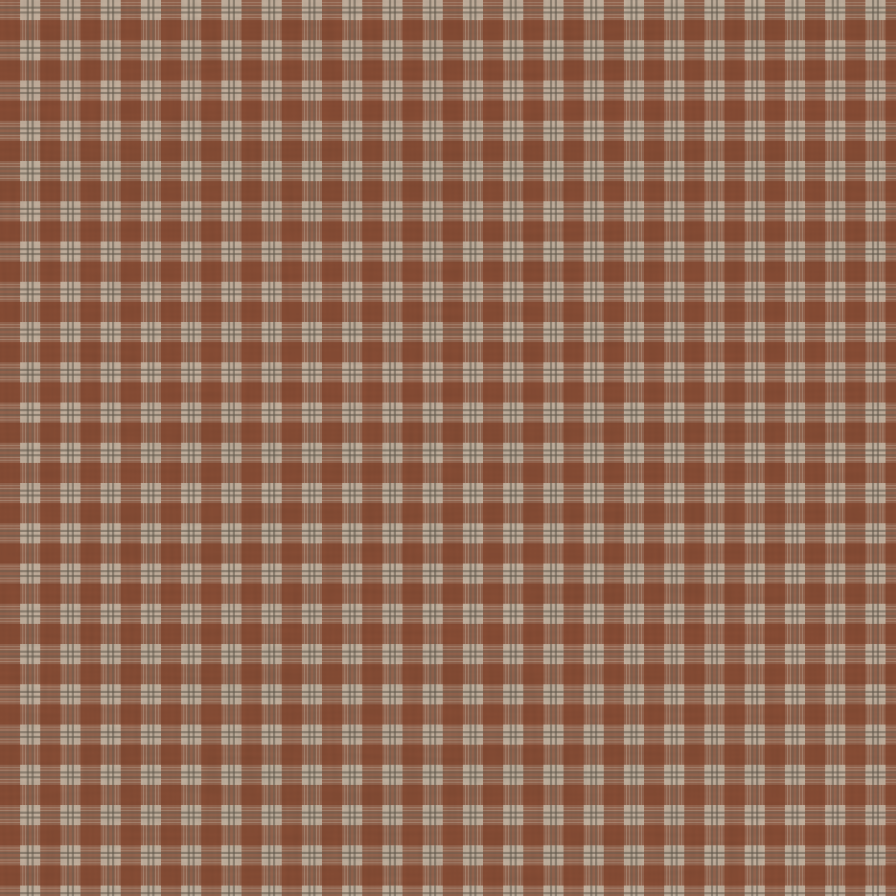
A WebGL 2 fragment shader for this pattern:

```glsl
#version 300 es
precision highp float;

uniform vec2 u_resolution;
out vec4 fragColor;

vec2 hashGradient(vec2 cell) {
    vec3 h = fract(cell.xyx * vec3(0.1031, 0.1030, 0.0973));
    h += dot(h, h.yzx + 33.33);
    float angle = 6.2832 * fract((h.x + h.y) * h.z);
    return vec2(cos(angle), sin(angle));
}

float gradientNoise(vec2 p) {
    vec2 i = floor(p), f = fract(p);
    vec2 u = f * f * f * (f * (f * 6.0 - 15.0) + 10.0);
    float a = dot(hashGradient(i), f);
    float b = dot(hashGradient(i + vec2(1, 0)), f - vec2(1, 0));
    float c = dot(hashGradient(i + vec2(0, 1)), f - vec2(0, 1));
    float d = dot(hashGradient(i + vec2(1, 1)), f - vec2(1, 1));
    return mix(mix(a, b, u.x), mix(c, d, u.x), u.y);
}

// Exact pixel coverage of a stripe centred on d = 0, on both axes
vec2 stripe(vec2 d, float halfWidth, vec2 pixel) {
    vec2 high = min(d + 0.5 * pixel, vec2(halfWidth));
    vec2 low = max(d - 0.5 * pixel, vec2(-halfWidth));
    return clamp((high - low) / pixel, 0.0, 1.0);
}

void main() {
    vec3 rust = vec3(0.51, 0.29, 0.20);
    vec3 cream = vec3(0.735, 0.665, 0.595);
    vec3 umber = vec3(0.38, 0.35, 0.30);

    // Signed distance to the middle of the nearest cream band, in repeats
    vec2 uv = gl_FragCoord.xy / u_resolution;
    vec2 q = vec2(uv.x, 1.0 - uv.y) * 22.26;
    vec2 pixel = 22.26 / u_resolution;
    vec2 d = fract(q - vec2(0.25, 0.75)) - 0.5;

    vec2 band = stripe(d, 0.25, pixel);
    vec2 line = stripe(abs(d) - 0.06, 0.027, pixel);
    vec2 pin = stripe(abs(d) - 0.115, 0.012, pixel)
             + stripe(abs(d) - 0.185, 0.012, pixel);

    // Cream shows fully where bands cross, and partly where one meets rust
    vec2 single = band * (1.0 - band.yx);
    float creamShare = band.x * band.y + dot(single, 0.24 + 0.30 * pin);
    vec3 color = mix(rust, cream, creamShare);

    // Paired dark lines along each band, half hidden in the weave
    color = mix(color, umber, 0.55 * line.x * mix(0.75, 1.0, band.y));
    color = mix(color, umber, 0.55 * line.y * mix(0.75, 1.0, band.x));

    // Slight unevenness of the threads in both directions
    float threads = gradientNoise(q * vec2(9.0, 0.5))
                  + gradientNoise(q.yx * vec2(9.0, 0.5) + 71.0);
    color *= 1.0 + 0.035 * threads;
    color.r *= 1.0 + 0.02 * gradientNoise(vec2(uv.x * 1.5, q.y * 0.6) + 19.0);

    fragColor = vec4(color, 1.0);
}
```
